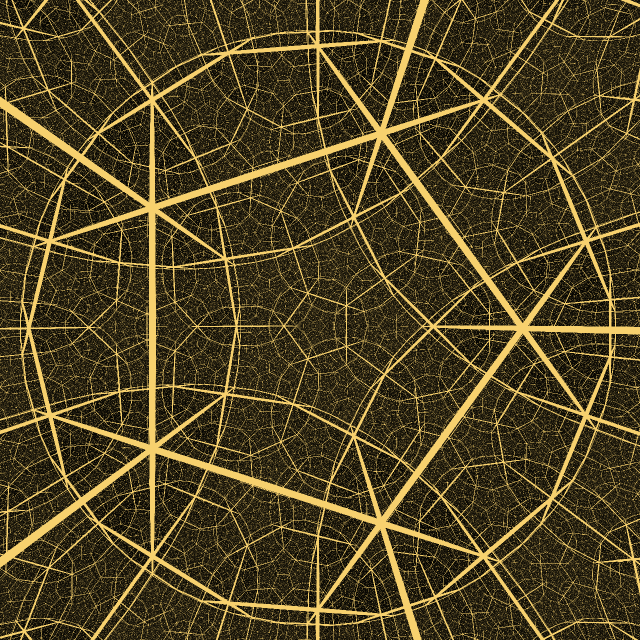
Write a Shadertoy shader that draws this pattern.

```glsl
#define EYE vec3(0.005, 0.02, -0.1245)
#define BEAM_WIDTH 0.017
#define BEAM_SOFTNESS 0.12
#define CELLS 9
#define SAMPLES 2
#define GOLD vec3(0.97, 0.82, 0.43)
#define NIGHT vec3(0.012, 0.011, 0.002)

const float TAU = 6.2831853;
vec4 walls[12];

// Minkowski product of the hyperboloid model
float mink(vec4 a, vec4 b) {
    return dot(a.xyz, b.xyz) - a.w * b.w;
}

// Twelve planes of the right-angled hyperbolic dodecahedron
void buildWalls() {
    float slant = inversesqrt(5.0);
    float spread = inversesqrt(1.0 - slant);
    float offset = sqrt(spread * spread - 1.0);
    for (int i = 0; i < 6; i++) {
        float angle = TAU * (float(i) + 0.5) / 5.0;
        vec3 axis = vec3(2.0 * slant * vec2(cos(angle), sin(angle)), slant);
        if (i == 5) axis = vec3(0.0, 0.0, 1.0);
        walls[2 * i] = vec4(spread * axis, offset);
        walls[2 * i + 1] = vec4(-spread * axis, offset);
    }
}

// Beam coverage along a geodesic, folded back into one cell at each wall
float traceBeams(vec2 screen, float pixel) {
    vec3 ray = vec3(screen, 1.0);
    float angularPixel = pixel / length(ray);
    ray = normalize(ray);

    // Move the eye and its view direction by a hyperbolic translation
    vec4 pos = vec4(EYE, sqrt(1.0 + dot(EYE, EYE)));
    float along = dot(EYE, ray);
    vec4 dir = vec4(ray + EYE * along / (1.0 + pos.w), along);

    float travel = 0.0;
    float clearView = 1.0;
    for (int cell = 0; cell < CELLS; cell++) {
        // Nearest wall ahead
        float nearest = 0.99999;
        int hit = 0;
        for (int i = 0; i < 12; i++) {
            float approach = mink(dir, walls[i]);
            if (approach > 1e-5) {
                float reach = max(-mink(pos, walls[i]) / approach, 0.0);
                if (reach < nearest) {
                    nearest = reach;
                    hit = i;
                }
            }
        }
        float coshStep = inversesqrt(1.0 - nearest * nearest);
        float sinhStep = nearest * coshStep;
        vec4 landed = pos * coshStep + dir * sinhStep;
        dir = pos * sinhStep + dir * coshStep;
        pos = landed;
        travel += atanh(nearest);

        // Distance to the closest edge of this wall
        float edge = 10.0;
        for (int i = 0; i < 12; i++) {
            if (i != hit) edge = min(edge, abs(mink(pos, walls[i])));
        }

        // Crisp beams; those far below a sample in width fade
        float soft = BEAM_SOFTNESS * sinh(travel) * angularPixel;
        float width = max(BEAM_WIDTH, soft);
        float beam = 1.0 - smoothstep(width - soft, width + soft, edge);
        clearView *= 1.0 - beam * BEAM_WIDTH / width;
        if (clearView < 0.01) break;

        // Reflect into the neighbouring cell, then remove rounding drift
        dir -= 2.0 * mink(dir, walls[hit]) * walls[hit];
        pos.w = sqrt(1.0 + dot(pos.xyz, pos.xyz));
        dir += mink(dir, pos) * pos;
        dir *= inversesqrt(mink(dir, dir));
    }
    return 1.0 - clearView;
}

void mainImage(out vec4 fragColor, in vec2 fragCoord) {
    buildWalls();
    float pixel = 2.0 / (iResolution.y * float(SAMPLES));
    float glow = 0.0;
    for (int y = 0; y < SAMPLES; y++) {
        for (int x = 0; x < SAMPLES; x++) {
            vec2 shift = (vec2(x, y) + 0.5) / float(SAMPLES) - 0.5;
            vec2 screen = (2.0 * (fragCoord + shift) - iResolution.xy) / iResolution.y;
            glow += traceBeams(screen, pixel);
        }
    }
    glow /= float(SAMPLES * SAMPLES);
    fragColor = vec4(mix(NIGHT, GOLD, glow), 1.0);
}
```
